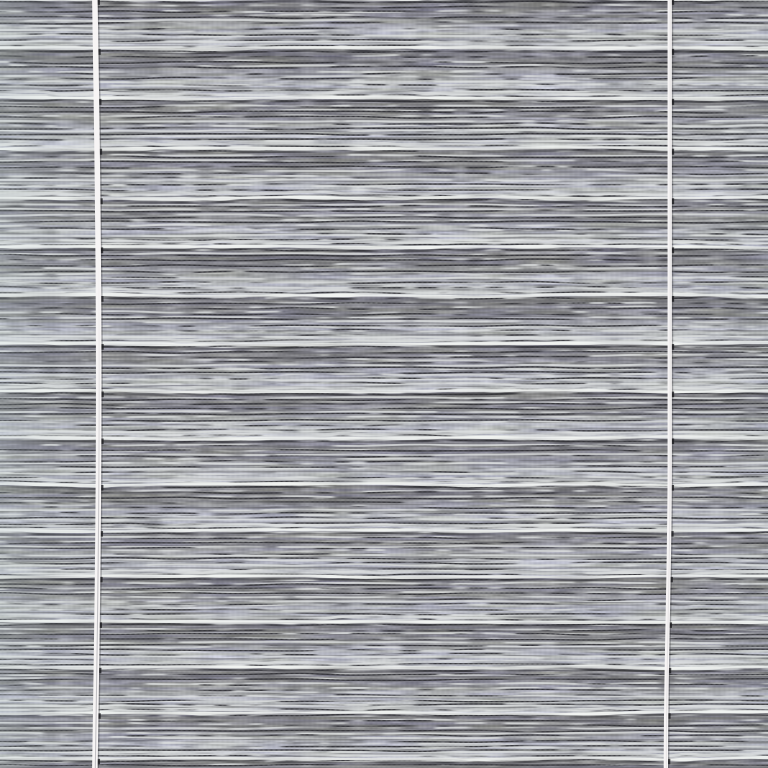
This texture is drawn by a Shadertoy shader. Its source:

```glsl
// Woven grey slatted blind: sixteen frayed horizontal folds held by two white cords.

const float PI = 3.14159265;
const float SLAT_HEIGHT = 0.062;   // fraction of the canvas
const float FIRST_FOLD = 0.063;    // distance of the first fold from the top

const vec3 SHADE = vec3(0.535, 0.535, 0.56);
const vec3 CLOTH = vec3(0.715, 0.725, 0.75);
const vec3 DARK_THREAD = vec3(0.19, 0.19, 0.21);
const vec3 GREY_THREAD = vec3(0.42, 0.42, 0.44);
const vec3 LIGHT_THREAD = vec3(0.87, 0.88, 0.88);
const vec3 FOLD_WHITE = vec3(0.95, 0.96, 0.95);
const vec3 CORD_WHITE = vec3(0.97, 0.96, 0.96);

float hash(vec2 p) {
    vec3 q = fract(vec3(p.xyx) * 0.1031);
    q += dot(q, q.yzx + 33.33);
    return fract((q.x + q.y) * q.z);
}

float noise(vec2 p) {
    vec2 i = floor(p), f = fract(p);
    f = f * f * (3.0 - 2.0 * f);
    float a = mix(hash(i), hash(i + vec2(1, 0)), f.x);
    float b = mix(hash(i + vec2(0, 1)), hash(i + vec2(1, 1)), f.x);
    return mix(a, b, f.y);
}

// Antialiased band: d is the distance from its centre line
float band(float d, float halfWidth, float aa) {
    return clamp((halfWidth - abs(d)) / aa + 0.5, 0.0, 1.0);
}

// Slat coordinate counted downward; folds lie at whole numbers
float slatCoord(float top) {
    float n = (top - FIRST_FOLD) / SLAT_HEIGHT;
    return n - 0.2 * sin(PI * n / 13.0);
}

// Broken threads, rows per slat; p = (canvas x, slat coordinate)
float threads(vec2 p, float rows, float halfWidth, float amount, float seed, float px) {
    float r = p.y * rows;
    float id = floor(r) + seed;
    float wave = (noise(vec2(p.x * 13.0, id)) - 0.5) * 0.35
               + (hash(vec2(id, seed + 7.0)) - 0.5) * 0.3;
    float aa = px * rows / SLAT_HEIGHT;
    float run = 0.40 * noise(vec2(p.x * 10.0, id + 600.0))
              + 0.35 * noise(vec2(p.x * 45.0, id + 900.0))
              + 0.25 * hash(vec2(id, seed));
    float present = smoothstep(0.88 - amount, 1.12 - amount, run);
    return present * band(fract(r) - 0.5 + wave, halfWidth, aa);
}

// Cloth shaded from grey under each fold to pale above the next
vec3 cloth(vec2 p, float px) {
    float f = fract(p.y);
    vec3 col = mix(SHADE, CLOTH, smoothstep(0.2, 0.8, f));

    // Fine weft variation and a lilac to green shift
    float weft = noise(vec2(p.x * 7.0, p.y * 19.0 + 50.0));
    float fine = noise(vec2(p.x * 60.0, p.y * 24.0 + 400.0));
    col += (weft - 0.5) * 0.13 + (fine - 0.5) * 0.14;
    float hue = noise(vec2(p.x * 14.0, p.y * 17.0 + 700.0)) - 0.5;
    col += hue * vec3(-0.005, -0.01, 0.07);

    // Faint vertical warp
    float warp = abs(fract(p.x * 150.0) - 0.5);
    col += (warp - 0.25) * 0.05;
    col += 0.05 * (noise(vec2(p.x * 60.0, 5.0)) - 0.5);

    // Loose threads, the dark ones dotted by the warp
    float grey = threads(p, 13.0, 0.22, 0.52, 6000.0, px);
    col = mix(col, GREY_THREAD, 0.55 * grey);
    float light = threads(p, 10.0, 0.20, 0.42 + 0.20 * f, 2000.0, px);
    col = mix(col, LIGHT_THREAD, 0.8 * light);
    float dark = threads(p, 9.0, 0.14, 0.55 - 0.06 * f, 4000.0, px);
    col = mix(col, DARK_THREAD, dark * (0.75 + 0.4 * warp));
    return col;
}

// Bright frayed edge with a broken shadow beneath it
vec3 addFold(vec3 col, vec2 p, float px) {
    float id = floor(p.y + 0.5);
    float wave = 0.05 * (noise(vec2(p.x * 8.0, id + 80.0)) - 0.5);
    float d = p.y - id + wave;
    float aa = px / SLAT_HEIGHT;
    float wear = noise(vec2(p.x * 16.0, id + 160.0));
    float fray = noise(vec2(p.x * 38.0, id + 240.0));
    col = mix(col, DARK_THREAD, 0.75 * fray * band(d - 0.07, 0.022, aa));
    col = mix(col, LIGHT_THREAD, 0.9 * wear * band(d + 0.08 + 0.04 * fray, 0.03, aa));
    return mix(col, FOLD_WHITE, (0.65 + 0.35 * wear) * band(d, 0.022 + 0.016 * fray, aa));
}

// Two-strand cord with a shadow and a dark notch under each fold
vec3 addCord(vec3 col, float dx, float n, float halfWidth, float groove, float px) {
    float below = n - floor(n + 0.5);
    float notch = band(below - 0.07, 0.06, px / SLAT_HEIGHT);
    col = mix(col, DARK_THREAD, 0.35 * band(dx - halfWidth, 0.0018, px));
    col = mix(col, DARK_THREAD * 0.6, 0.8 * notch * band(dx - halfWidth, 0.003, px));
    col = mix(col, CORD_WHITE, band(dx, halfWidth, px));
    return mix(col, SHADE, groove * band(dx - 0.0006, 0.0007, px));
}

void mainImage(out vec4 fragColor, in vec2 fragCoord) {
    vec2 uv = fragCoord / iResolution.xy;
    float px = 1.0 / iResolution.y;
    float top = 1.0 - uv.y;
    vec2 p = vec2(uv.x, slatCoord(top));

    vec3 col = addFold(cloth(p, px), p, px);

    // Cool light spilling in from the sides
    float spill = 0.22 * exp(-uv.x * 14.0) + 0.06 * exp(-(1.0 - uv.x) * 12.0);
    col = mix(col, vec3(0.80, 0.87, 0.88), spill);

    float leftCord = 0.1235 + 0.005 * sin(PI * top);
    float rightCord = 0.872 - 0.005 * smoothstep(0.6, 1.0, top);
    col = addCord(col, uv.x - leftCord, p.y, 0.0036, 0.5 * smoothstep(0.3, 0.8, top), px);
    col = addCord(col, uv.x - rightCord, p.y, 0.0028, 0.15, px);

    fragColor = vec4(clamp(col, 0.0, 1.0), 1.0);
}
```
